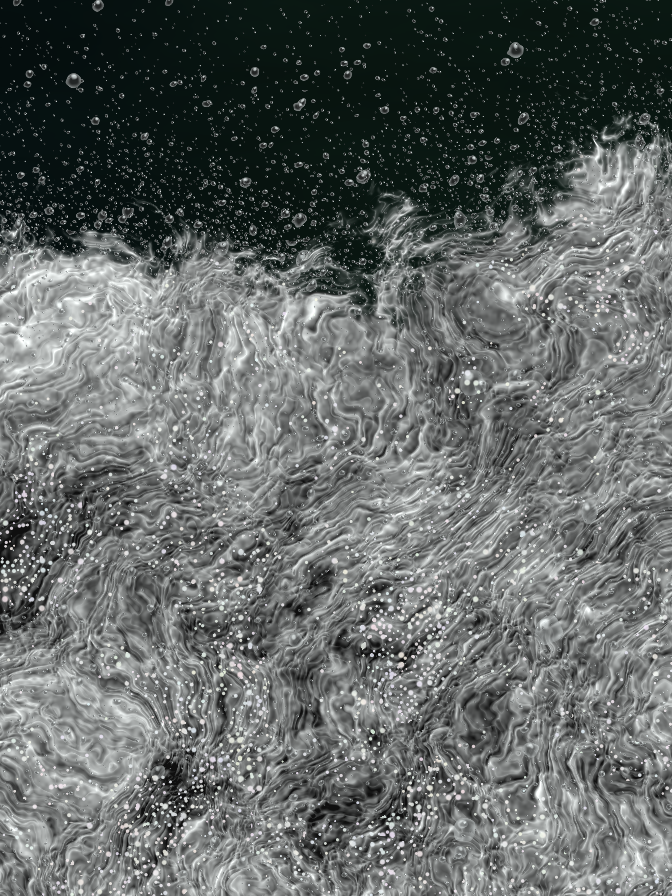
This texture is drawn by a Shadertoy shader. Its source:

```glsl
float hash(vec2 p) {
    vec3 q = fract(p.xyx * 0.1031);
    q += dot(q, q.yzx + 33.33);
    return fract((q.x + q.y) * q.z);
}

vec2 hash2(vec2 p) {
    return vec2(hash(p), hash(p + 57.3));
}

float noise(vec2 p) {
    vec2 i = floor(p), f = fract(p);
    f = f * f * (3.0 - 2.0 * f);
    return mix(mix(hash(i), hash(i + vec2(1, 0)), f.x),
               mix(hash(i + vec2(0, 1)), hash(i + 1.0), f.x), f.y);
}

const mat2 TURN = mat2(0.8, 0.6, -0.6, 0.8);

float fbm(vec2 p) {
    float sum = 0.0, amp = 0.52;
    for (int i = 0; i < 5; i++) {
        sum += amp * noise(p);
        p = TURN * p * 2.03 + 11.7;
        amp *= 0.5;
    }
    return sum;
}

// Thin ridged filaments of churned water
float strands(vec2 p) {
    float sum = 0.0, amp = 0.4;
    for (int i = 0; i < 4; i++) {
        float ridge = 1.0 - abs(2.0 * noise(p) - 1.0);
        sum += amp * ridge * ridge;
        p = TURN * p * 1.9 + 7.0;
        amp *= 0.75;
    }
    return sum;
}

// Soft ellipse with value 1 in the middle
float blob(vec2 p, vec2 centre, vec2 size) {
    return 1.0 - smoothstep(0.5, 1.25, length((p - centre) / size));
}

// One droplet per cell: x is brightness, y is coverage
vec2 droplets(vec2 p, float scale, float share) {
    p *= scale;
    vec2 id = floor(p), rnd = hash2(id);
    float radius = mix(0.16, 0.42, rnd.x * rnd.x);
    vec2 centre = mix(vec2(radius), vec2(1.0 - radius), hash2(id + 19.0));
    vec2 d = (fract(p) - centre) / radius;
    d.x *= 1.0 + 0.6 * rnd.y;
    d += 0.25 * (noise(p * 5.0) - 0.5);
    float len = length(d), soft = scale / (iResolution.y * radius);
    float cover = 1.0 - smoothstep(0.85 - 0.5 * soft, 0.85 + 0.5 * soft, len);
    float rim = smoothstep(0.3, 0.8, len) * (0.45 + 0.55 * noise(d * 2.5 + id));
    float glint = 1.0 - smoothstep(0.1, 0.4, length(d - vec2(-0.25, 0.35)));
    return vec2(0.16 + 0.5 * rim + 0.65 * glint, cover * step(hash(id + 83.0), share));
}

// Tiny round points of sunlight
float sparkles(vec2 p, float scale, float share) {
    p *= scale;
    vec2 id = floor(p);
    float radius = 0.2 + 0.24 * hash(id + 5.0);
    vec2 centre = mix(vec2(radius), vec2(1.0 - radius), hash2(id));
    float point = 1.0 - smoothstep(0.45, 1.0, length(fract(p) - centre) / radius);
    return point * step(hash(id + 31.0), share);
}

void mainImage(out vec4 fragColor, in vec2 fragCoord) {
    vec2 p = fragCoord / iResolution.y;
    p.x += 0.375 - 0.5 * iResolution.x / iResolution.y;
    vec2 warp = vec2(fbm(p * 6.0), fbm(p * 6.0 + 31.0)) - 0.5;
    vec2 flow = p + 0.2 * warp;

    // Dark sea behind the wave
    vec3 sea = mix(vec3(0.02, 0.06, 0.06), vec3(0.035, 0.085, 0.065), smoothstep(0.0, 0.4, p.x));
    sea *= 0.75 + 0.5 * fbm(p * vec2(4.0, 14.0));

    // Broad light and dark pools
    float pools = blob(flow, vec2(0.35, 0.44), vec2(0.07, 0.09));
    pools += blob(flow, vec2(0.40, 0.22), vec2(0.17, 0.21)) * 0.9;
    pools += blob(flow, vec2(0.18, 0.13), vec2(0.07, 0.12));
    pools += blob(flow, vec2(0.05, 0.40), vec2(0.06, 0.08));
    pools += blob(flow, vec2(0.72, 0.41), vec2(0.07, 0.06)) * 0.6;
    pools = min(pools, 1.0);
    float crests = blob(flow, vec2(0.67, 0.66), vec2(0.13, 0.25));
    crests += blob(flow, vec2(0.08, 0.60), vec2(0.18, 0.17));
    float tone = 0.51 + 0.55 * (fbm(flow * 5.0 + 3.0) - 0.5) - 0.17 * pools + 0.06 * crests;

    // Filaments with lit relief, drawn out downward near the bottom
    vec2 grain = vec2(mix(32.0, 22.0, smoothstep(0.2, 0.6, p.y)), 20.0);
    float lace = strands(flow * grain);
    float shade = strands((flow + vec2(0.0025, -0.003)) * grain);
    float light = tone + 0.42 * (lace - 0.52) + 0.75 * (lace - shade);
    light += 0.16 * (noise(p * 210.0) - 0.5);
    light -= 0.3 * pools * smoothstep(0.55, 0.75, fbm(p * 22.0));

    // Ragged top edge, higher on the right
    float edge = 0.745 + 0.1 * smoothstep(0.5, 0.66, p.x);
    edge -= 0.045 * blob(p, vec2(0.30, 0.74), vec2(0.2, 0.5));
    float depth = edge - p.y + 0.2 * (fbm(p * 13.0) - 0.5) + 0.12 * (lace - 0.5);
    float foam = smoothstep(-0.035, 0.045, depth);
    vec3 water = max(light, 0.06) * vec3(0.985, 1.005, 1.0);
    vec3 col = mix(sea, water, foam);

    // Spray thinning out with height, sparse drops over the foam
    float spray = exp(-8.0 * max(p.y - edge, 0.0)) * (0.45 + 1.1 * noise(p * 12.0));
    float scale = 22.0;
    vec2 place = p;
    for (int i = 0; i < 5; i++) {
        float share = mix(spray, 0.2, foam) * mix(0.2, 0.85, float(i) / 4.0);
        vec2 drop = droplets(place, scale, share);
        vec3 lit = (drop.x + 0.2 * foam) * vec3(0.97, 1.0, 1.0);
        col = mix(col, lit, drop.y * mix(0.85, 0.55, foam));
        place = TURN * place + 3.7;
        scale *= 1.7;
    }

    // Clustered sun glitter with a faint rainbow tint
    float cluster = smoothstep(0.45, 0.8, noise(flow * 17.0)) * (0.25 + 0.6 * pools);
    float glitter = sparkles(p, 95.0, 0.5 * cluster) + sparkles(TURN * p, 150.0, 0.7 * cluster + 0.03);
    vec3 tint = 0.9 + 0.1 * vec3(noise(p * 60.0), noise(p * 60.0 + 9.0), noise(p * 60.0 + 23.0));
    col = mix(col, tint, min(glitter, 1.0) * 0.85 * foam);

    fragColor = vec4(clamp(col, 0.0, 1.0), 1.0);
}
```
